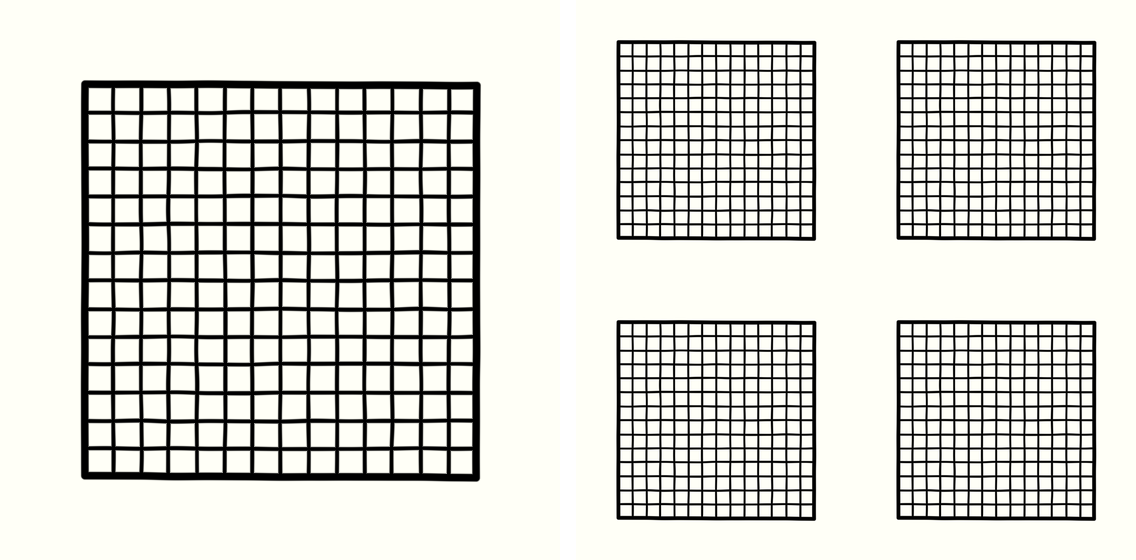
Left: one tile. Right: repeated 2 by 2.
A Shadertoy shader for this pattern:

```glsl
// A hand-inked square grid, 14 by 14 cells, in a heavy frame on warm white paper.
// Rules are distances to the nearest grid line, nudged and wobbled by wrapping
// value noise; the frame is a box outline. The blank margin tiles on all sides.

float hash(vec2 p) {
    vec3 q = fract(p.xyx * 0.1031);
    q += dot(q, q.yzx + 33.33);
    return fract((q.x + q.y) * q.z);
}

// Value noise along a stroke, from -0.5 to 0.5, repeating every canvas width
float wobble(float along, float seed) {
    float t = along * 16.0;
    float knot = floor(t);
    float a = hash(vec2(mod(knot, 16.0), seed));
    float b = hash(vec2(mod(knot + 1.0, 16.0), seed));
    return mix(a, b, smoothstep(0.0, 1.0, t - knot)) - 0.5;
}

float boxDistance(vec2 p, vec2 halfSize) {
    vec2 d = abs(p) - halfSize;
    return length(max(d, 0.0)) + min(max(d.x, d.y), 0.0);
}

// Distance to the nearest of the 13 inner rules of one direction
float ruleDistance(float across, float along, float family) {
    float pitch = 0.699 / 14.0;
    float index = clamp(round(across / pitch), -6.0, 6.0);
    float seed = index + 10.0 + family * 29.0;
    float shift = 0.0022 * (hash(vec2(seed, 71.0)) - 0.5)
                + 0.0020 * wobble(along, seed);
    float halfWidth = 0.0036 + 0.0006 * wobble(along, seed + 101.0);
    return abs(across - index * pitch - shift) - halfWidth;
}

void mainImage(out vec4 fragColor, in vec2 fragCoord) {
    vec2 uv = fragCoord / iResolution.xy;
    vec2 p = uv - vec2(0.5013, 0.4987);

    // Frame: leans slightly, with a gentle waver along its sides
    vec2 q = p + vec2(-0.001 * p.y, 0.004 * p.x);
    q += 0.0012 * vec2(wobble(uv.y, 3.0 + step(0.0, p.x)),
                       wobble(uv.x, 5.0 + step(0.0, p.y)));
    float box = boxDistance(q, vec2(0.3495, 0.350));
    float frame = abs(box) - 0.0068;

    // Inner rules, kept inside the frame
    float rules = min(ruleDistance(p.x, uv.y, 1.0), ruleDistance(p.y, uv.x, 2.0));
    float inkDistance = min(frame, max(rules, box));

    // Soft pen edge
    float soft = max(0.0017, 0.75 / iResolution.y);
    float ink = 1.0 - smoothstep(-soft, soft, inkDistance);
    fragColor = vec4(mix(vec3(1.0, 1.0, 0.97), vec3(0.0), ink), 1.0);
}
```
